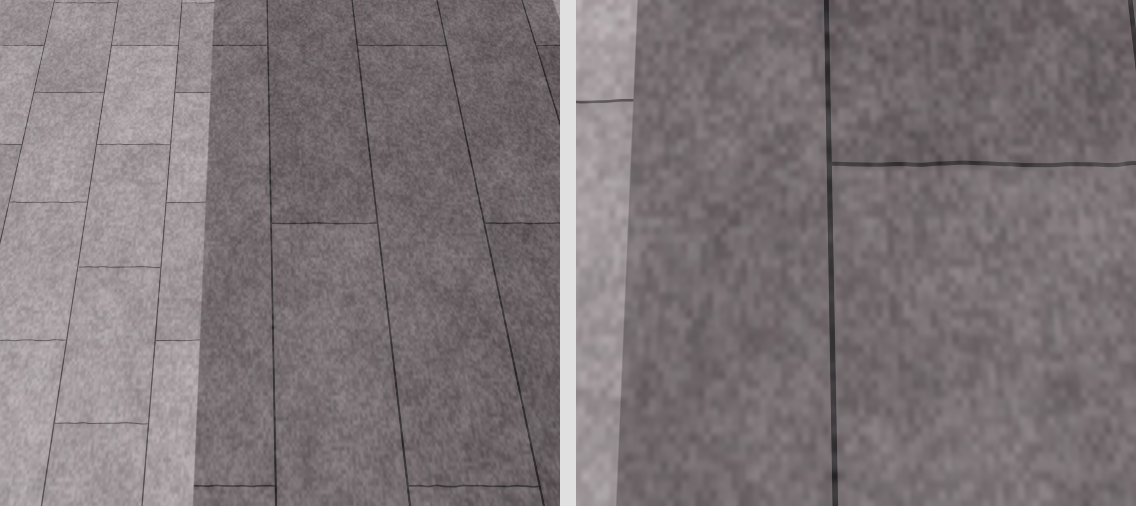
Left: the whole. Right: its middle third, enlarged.
This texture is drawn by a Shadertoy shader. Its source:

```glsl
const float ASPECT = 1.11;                     // canvas width in units of its height
const vec2 VANISH = vec2(0.4986, -1.734);      // vanishing point, y measured down from the top
const vec2 DARK_BAND = vec2(-0.0425, 0.3445);  // ground x limits of the dark paving
const vec2 LIGHT_SLAB = vec2(0.0729, 0.0531);  // ground width and length
const vec2 DARK_SLAB = vec2(0.0971, 0.1772);
const vec2 LIGHT_ORIGIN = vec2(-0.0794, 0.5483);
const vec2 DARK_ORIGIN = vec2(0.0178, 0.5483);
const vec2 LIGHT_JOINT = vec2(0.0022, 0.0018); // lengthwise and cross joint widths
const vec2 DARK_JOINT = vec2(0.0034, 0.0027);
const vec3 LIGHT_STONE = vec3(0.635, 0.603, 0.614);
const vec3 DARK_STONE = vec3(0.446, 0.414, 0.426);
const vec3 LIGHT_GROUT = vec3(0.30, 0.28, 0.29);
const vec3 DARK_GROUT = vec3(0.20, 0.19, 0.20);
const float GRAIN = 0.15;
const float MOTTLE = 0.09;
const float CLOUD = 0.07;

float hash(vec2 p) {
    vec3 q = fract(vec3(p.xyx) * 0.1031);
    q += dot(q, q.yzx + 33.33);
    return fract((q.x + q.y) * q.z);
}

float noise(vec2 p) {
    vec2 i = floor(p), f = fract(p);
    f = f * f * (3.0 - 2.0 * f);
    return mix(mix(hash(i), hash(i + vec2(1, 0)), f.x),
               mix(hash(i + vec2(0, 1)), hash(i + vec2(1, 1)), f.x), f.y);
}

float fbm(vec2 p) {
    float sum = 0.0, gain = 0.5;
    for (int i = 0; i < 4; i++) {
        sum += gain * noise(p);
        p = mat2(1.6, 1.2, -1.2, 1.6) * p + 7.3;
        gain *= 0.5;
    }
    return sum / 0.9375;
}

// Running bond: returns the slab index and the position inside the slab
vec2 slabCell(vec2 ground, vec2 origin, vec2 size, out vec2 local) {
    vec2 cell = (ground - origin) / size;
    float column = floor(cell.x);
    cell.y += 0.5 * (1.0 - mod(column, 2.0));
    local = fract(cell);
    return vec2(column, floor(cell.y));
}

// Coverage of the joints, with distances projected back to the canvas
float jointMask(vec2 local, vec2 size, vec2 width, float depth, float pixel) {
    vec2 dist = (0.5 - abs(local - 0.5)) * size * vec2(depth, depth * depth);
    vec2 halfWidth = 0.5 * width * depth / 2.2;
    vec2 line = 1.0 - smoothstep(halfWidth - 0.6 * pixel, halfWidth + 0.6 * pixel, dist);
    return max(line.x, line.y * 0.85);
}

vec3 paving(vec2 ground, vec2 origin, vec2 size, vec2 width, vec3 stone, vec3 grout,
            float alternation, float depth, float pixel) {
    vec2 local;
    vec2 id = slabCell(ground, origin, size, local);
    float tone = 0.045 * (hash(id + 41.0) - 0.5);
    tone += alternation * (mod(id.y, 2.0) - 0.5);
    float joint = jointMask(local, size, width, depth, pixel);

    // Soft worn shade beside the joints
    vec2 edge = (0.5 - abs(local - 0.5)) * size * vec2(depth, depth * depth);
    tone -= 0.02 * exp(-min(edge.x, edge.y) / 0.006);
    return mix(stone + tone, grout, joint * 0.9);
}

void mainImage(out vec4 fragColor, in vec2 fragCoord) {
    vec2 uv = fragCoord / iResolution.xy;
    vec2 p = vec2(uv.x * ASPECT, 1.0 - uv.y);
    float pixel = 1.0 / iResolution.y;

    // Perspective to the ground plane
    float depth = p.y - VANISH.y;
    vec2 ground = vec2((p.x - VANISH.x) / depth, 1.0 / depth);
    vec2 surface = ground * vec2(2.2, 4.8);

    // Slightly ragged cross joints
    vec2 wobbled = ground;
    wobbled.y += 0.0004 * (noise(vec2(surface.x * 70.0, 3.0)) - 0.5);

    vec3 light = paving(wobbled, LIGHT_ORIGIN, LIGHT_SLAB, LIGHT_JOINT,
                        LIGHT_STONE, LIGHT_GROUT, 0.035, depth, pixel);
    vec3 dark = paving(wobbled, DARK_ORIGIN, DARK_SLAB, DARK_JOINT,
                       DARK_STONE, DARK_GROUT, 0.0, depth, pixel);

    // Dark band between the light fields
    vec2 side = (ground.x - DARK_BAND) * depth;
    float inBand = smoothstep(-pixel, pixel, side.x) * smoothstep(-pixel, pixel, -side.y);
    vec3 color = mix(light, dark, inBand);

    // Stone texture: speckle, mottling and broad stains
    float grain = 0.6 * noise(surface * vec2(230.0, 190.0)) + 0.4 * noise(surface * 125.0 + 19.0);
    color += GRAIN * (grain - 0.5);
    color += MOTTLE * (fbm(surface * 32.0) - 0.5);
    color += CLOUD * (fbm(surface * 7.0 + 11.0) - 0.5);
    color.r += 0.012 * (noise(surface * 90.0 + 5.0) - 0.5);

    // Gentle falloff to the far end and the right
    color += 0.025 * (p.y - 0.5) * (1.0 - inBand);
    color -= 0.035 * smoothstep(0.75, 1.11, p.x);
    fragColor = vec4(clamp(color, 0.0, 1.0), 1.0);
}
```
